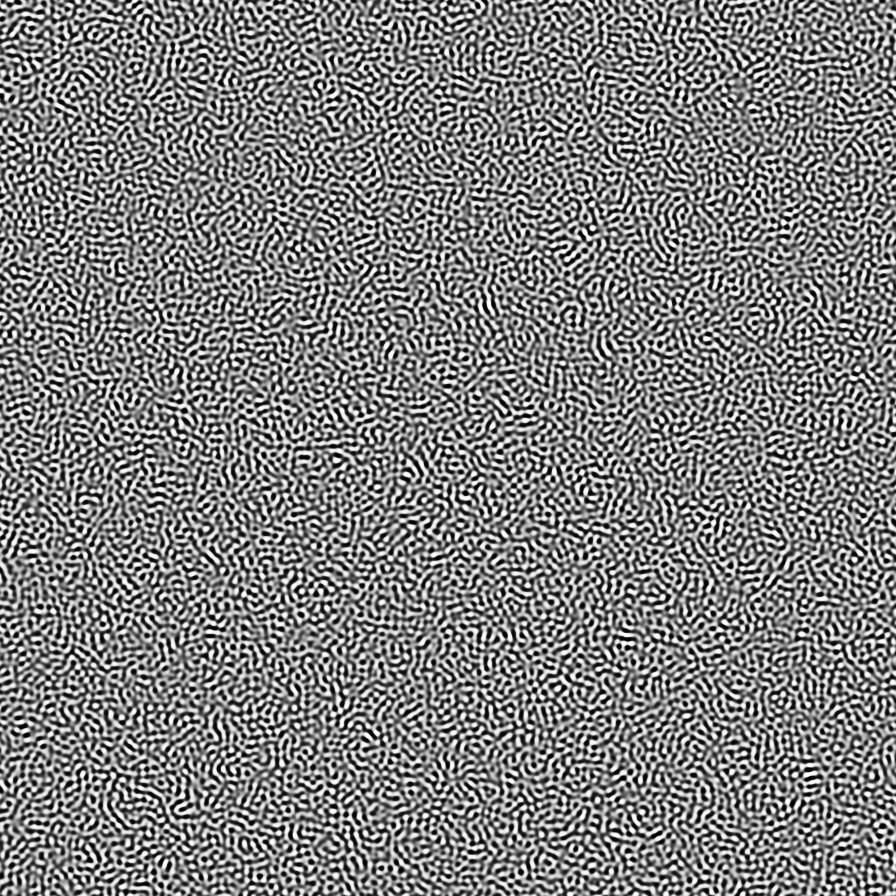
Write a Shadertoy shader that draws this texture.

```glsl
// Draws a fine grey labyrinth of soft, randomly winding dark and light strands.

const float TAU = 6.28318;
const float STRANDS_ACROSS = 106.0;  // strand periods along the canvas height
const float CELL_SIZE = 0.7;         // lattice spacing, in strand periods
const int REACH = 3;                 // cells over which one ripple fades out
const vec3 DARK = vec3(0.0);
const vec3 LIGHT = vec3(1.0);

// Four random values in 0..1 for a lattice cell.
vec4 hash4(vec2 cell) {
    vec4 h = fract(cell.xyxy * vec4(0.1031, 0.1030, 0.0973, 0.1099));
    h += dot(h, h.wzxy + 33.33);
    return fract((h.xxyz + h.yzzw) * h.zywx);
}

// Smooth falloff from 1 at the centre to 0 at the given radius.
float falloff(vec2 offset, float radius) {
    float f = max(0.0, 1.0 - dot(offset, offset) / (radius * radius));
    return f * f * f;
}

// Gradient noise whose lattice points carry ripples of one wavelength
// in random directions; the result has unit variance.
float rippleNoise(vec2 p, float cellSize) {
    vec2 lattice = p / cellSize;
    vec2 home = floor(lattice);
    float total = 0.0;
    float power = 0.0;
    for (int y = -REACH; y <= REACH; y++) {
        for (int x = -REACH; x <= REACH; x++) {
            vec2 cell = home + vec2(x, y);
            vec4 rnd = hash4(cell + 17.0);
            vec2 offset = lattice - cell - rnd.xy;
            float angle = TAU * rnd.z;
            vec2 direction = vec2(cos(angle), sin(angle));
            float weight = falloff(offset, float(REACH));
            total += weight * cos(TAU * (cellSize * dot(direction, offset) + rnd.w));
            power += 0.5 * weight * weight;
        }
    }
    return total / sqrt(power + 1e-5);
}

// Spreads normally distributed values evenly over 0..1.
float equalize(float value) {
    return 1.0 / (1.0 + exp(-1.7 * value));
}

void mainImage(out vec4 fragColor, in vec2 fragCoord) {
    vec2 uv = fragCoord / iResolution.y;
    float tone = equalize(rippleNoise(uv * STRANDS_ACROSS, CELL_SIZE));
    fragColor = vec4(mix(DARK, LIGHT, tone), 1.0);
}
```
